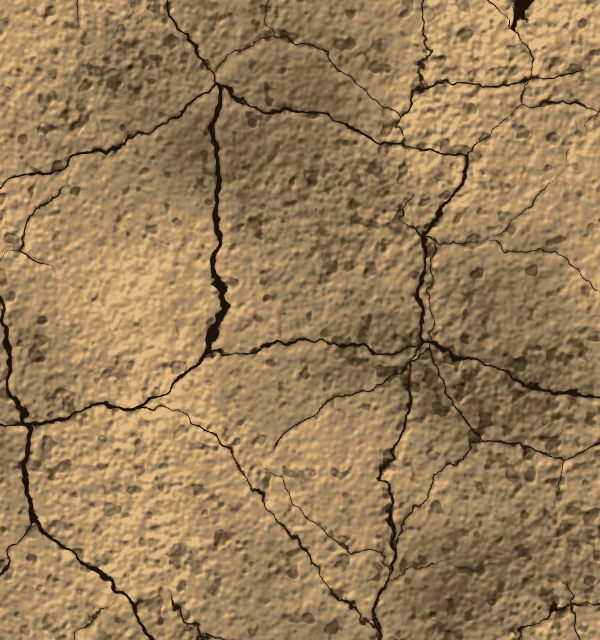
A Shadertoy shader for this texture:

```glsl
// Dry, cracked clay in low sunlight. Warped cellular borders form the cracks,
// scattered cellular bumps form grains and pits lit from the upper left, and
// layered sines bend the borders and spread patches of sun and shade.

#define PLATES 2.7          // clay plates per canvas height
#define CRACK_THIN 0.0012   // half widths of the cracks
#define CRACK_WIDE 0.0052
#define GRAIN_SCALE 150.0   // grains per canvas height
#define PIT_SCALE 58.0      // pits per canvas height
#define BASE_TONE 0.635
#define SUN_PATCHES 0.21    // strength of broad light and shade
#define RELIEF 0.27         // strength of the grain lighting
#define PIT_DARKNESS 0.19
#define TO_LIGHT vec2(-0.6, 0.8)

vec2 hash2(vec2 p) {
    vec3 q = fract(p.xyx * vec3(0.1031, 0.1030, 0.0973));
    q += dot(q, q.yzx + 33.33);
    return fract((q.xx + q.yz) * q.zy);
}

// Layered, rotated sines, about -1 to 1
float waves(vec2 p) {
    float sum = 0.0, amp = 0.5;
    for (int i = 0; i < 5; i++) {
        sum += amp * sin(p.x + 1.5 * sin(p.y * 0.8 + float(i)));
        p = mat2(1.3, 1.5, -1.5, 1.3) * p + 2.1;
        amp *= 0.55;
    }
    return sum;
}

// One soft bump or dent of random height per cell
float bumps(vec2 p) {
    vec2 cell = floor(p);
    float sum = 0.0;
    for (int y = -1; y <= 1; y++)
    for (int x = -1; x <= 1; x++) {
        vec2 id = cell + vec2(x, y);
        vec2 r = id + hash2(id + 71.0) - p;
        float k = max(0.0, 1.0 - dot(r, r));
        sum += (2.0 * hash2(id + 19.0).x - 1.0) * k * k;
    }
    return sum;
}

vec2 platePoint(vec2 id) {
    return id + 0.1 + 0.8 * hash2(id + 40.0);
}

// Distance to the nearest crack wall, negative inside; each border has its width
float crackGap(vec2 p, float scale, float thin, float wide) {
    vec2 q = p * scale, cell = floor(q), home = cell, toHome = vec2(9.0);
    for (int y = -1; y <= 1; y++)
    for (int x = -1; x <= 1; x++) {
        vec2 id = cell + vec2(x, y), r = platePoint(id) - q;
        if (dot(r, r) < dot(toHome, toHome)) { toHome = r; home = id; }
    }
    float gap = 9.0;
    for (int y = -2; y <= 2; y++)
    for (int x = -2; x <= 2; x++) {
        vec2 id = home + vec2(x, y);
        if (x == 0 && y == 0) continue;
        vec2 r = platePoint(id) - q;
        float border = dot(0.5 * (toHome + r), normalize(r - toHome));
        float width = mix(thin, wide, hash2(home + id + 5.0).x);
        gap = min(gap, border / scale - width);
    }
    return gap;
}

// Wide plate borders joined with patchy hairline cracks
float cracks(vec2 p) {
    vec2 bend = 0.03 * vec2(waves(p * 13.0), waves(p.yx * 13.0 + 8.0));
    vec2 jag = 0.0042 * vec2(waves(p * 110.0), waves(p.yx * 110.0 + 3.0));
    vec2 q = p + bend + jag;
    float swell = 0.0012 * waves(p * 45.0 + 6.0);
    float plates = crackGap(q, PLATES, CRACK_THIN, CRACK_WIDE) - swell;
    float fade = 0.012 * max(0.0, 0.15 - waves(p * 5.0 + 11.0));
    float hair = crackGap(q + 7.3, PLATES * 1.35, 0.0006, 0.0016) + fade;
    return min(plates, hair);
}

float pits(vec2 p, float roughness) {
    float h = bumps(p * PIT_SCALE) + 0.45 * bumps(p * PIT_SCALE * 2.1 + 9.0);
    return smoothstep(0.3, 0.95, h + 0.3 * roughness);
}

float ground(vec2 p, float roughness) {
    return 0.5 * bumps(p * GRAIN_SCALE) + 0.75 * bumps(p * GRAIN_SCALE * 0.5 + 4.0)
         - 0.5 * pits(p, roughness);
}

// Tone to colour, from crack black to sunlit clay
vec3 clay(float tone) {
    vec3 c = mix(vec3(0.10, 0.06, 0.03), vec3(0.40, 0.32, 0.22), clamp(tone / 0.4, 0.0, 1.0));
    c = mix(c, vec3(0.60, 0.51, 0.38), clamp((tone - 0.40) / 0.20, 0.0, 1.0));
    c = mix(c, vec3(0.72, 0.58, 0.40), clamp((tone - 0.60) / 0.12, 0.0, 1.0));
    return mix(c, vec3(0.88, 0.73, 0.51), clamp((tone - 0.72) / 0.16, 0.0, 1.0));
}

void mainImage(out vec4 fragColor, in vec2 fragCoord) {
    vec2 p = fragCoord / iResolution.y;
    float pixel = 1.0 / iResolution.y;
    float sun = waves(p * 6.5 + vec2(1.0, 4.0));
    float roughness = waves(p * 9.0 + 20.0);

    // Lit grains and shaded pits
    float slope = ground(p, roughness) - ground(p + 0.004 * TO_LIGHT, roughness);
    float tone = BASE_TONE + SUN_PATCHES * sun;
    tone += RELIEF * slope * (1.0 + 0.3 * sun + 0.25 * roughness);
    tone -= PIT_DARKNESS * pits(p, roughness);

    // Cracks with a bright bank facing the light
    float gap = cracks(p);
    float bank = smoothstep(0.012, 0.0, cracks(p + 0.009 * TO_LIGHT));
    tone += 0.09 * bank - 0.10 * smoothstep(0.007, 0.0, gap);
    float open = 1.0 - smoothstep(-pixel, pixel, gap);
    fragColor = vec4(mix(clay(tone), vec3(0.11, 0.07, 0.04), open), 1.0);
}
```
